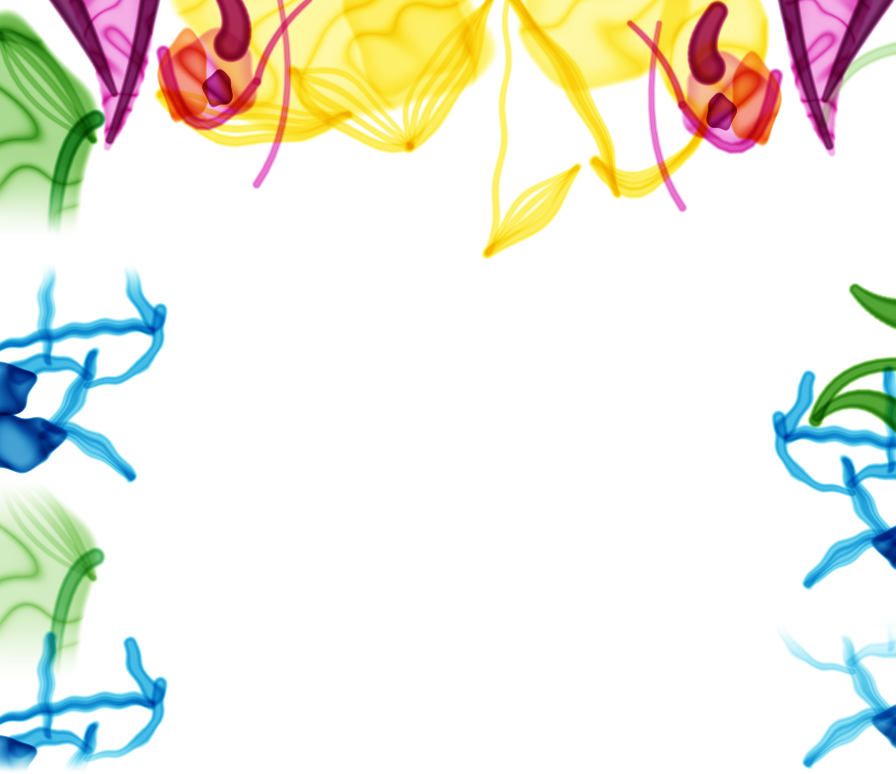
Write a Shadertoy shader that draws this background.

```glsl
#define CANVAS vec2(7.68, 6.63)
#define SOFT 0.022
#define STEPS 10
#define YELLOW vec3(.98, .85, .1)
#define ORANGE vec3(.95, .4, .12)
#define MAGENTA vec3(.82, .18, .62)
#define PLUM vec3(.32, .06, .24)
#define GREEN vec3(.34, .66, .22)
#define BLUE vec3(.08, .56, .82)

// Light left after passing through ink
vec3 stain(vec3 ink, float density) { return pow(ink, vec3(density)); }

// Bright creases of layered, warped sines
float folds(vec2 p) {
  p += .3 * sin(p.yx * 4.1 + vec2(0, 1.7));
  p += .15 * sin(p.yx * 7.3 + vec2(2.1, .4));
  return pow(1. - abs(sin(p.x * 5. + p.y * 3.)), 3.);
}

// Tapered curve with a denser rim: ab = start, bend; cw = end, widths
float strand(vec2 p, vec4 ab, vec4 cw) {
  vec2 a = ab.xy, b = ab.zw, c = cw.xy, reach = vec2(max(cw.z, cw.w) + .1);
  if (any(lessThan(p, min(a, min(b, c)) - reach)) ||
      any(greaterThan(p, max(a, max(b, c)) + reach))) return 0.;
  float edge = 9., rim = 0.;
  vec2 from = a;
  for (int i = 1; i <= STEPS; i++) {
    float t = float(i) / float(STEPS);
    vec2 to = mix(mix(a, b, t), mix(b, c, t), t), along = to - from;
    float h = clamp(dot(p - from, along) / dot(along, along), 0., 1.);
    float width = mix(cw.z, cw.w, t + (h - 1.) / float(STEPS));
    float d = length(p - from - h * along);
    if (d - width < edge) { edge = d - width; rim = d / width; }
    from = to;
  }
  return (1. - smoothstep(-SOFT, SOFT, edge)) * (.65 + .5 * smoothstep(.3, .9, rim));
}

// Fan of fine strands: ab = start, bend; cs = end, spread
float silk(vec2 p, vec4 ab, vec4 cs) {
  float density = 0.;
  for (int i = 0; i < 4; i++) {
    float k = float(i);
    vec2 width = vec2(.045, .03) / (1. + .5 * k);
    density += strand(p, ab + vec4(0, 0, cs.zw * k), vec4(cs.xy, width));
  }
  return density * .65;
}

// Rippled oval pool with folds inside: centre, radius
float wash(vec2 p, vec4 oval) {
  vec2 e = (p - oval.xy) / oval.zw;
  e += .09 * sin(e.yx * 5. + oval.xy);
  float d = length(e);
  return (1. - smoothstep(.9, 1., d)) * (.3 + .3 * smoothstep(.6, .95, d) + .8 * folds(p));
}

// Hooked plume, knotted mass and ragged tails
vec3 bluePlume(vec2 p, float fade) {
  if (p.x > 1.6 || p.y < 2.1 || p.y > 4.3) return vec3(1);
  p += .012 * sin(p.yx * 23.);
  float d = strand(p, vec4(1.12,2.32,1.14,2.58), vec4(1.34,2.76,.05,.07));
  d += strand(p, vec4(1.36,2.66,1.42,3.25), vec4(.75,3.29,.05,.02));
  d += silk(p, vec4(1.3,2.82,.95,2.68), vec4(-.1,3,-.12,.06));
  d += .6 * silk(p, vec4(.45,2.25,.3,2.6), vec4(.42,3.1,.05,0));
  d += strand(p, vec4(.15,3.2,.5,3), vec4(.75,3.22,.09,.03));
  d += silk(p, vec4(.8,3.03,.7,3.6), vec4(.35,3.75,-.08,0));
  d += silk(p, vec4(.4,3.65,.9,3.65), vec4(1.13,4.1,-.06,.06));
  float mass = wash(p, vec4(0,3.32,.3,.24)) + wash(p, vec4(.08,3.78,.48,.25));
  return stain(BLUE, (.8 * d + 1.6 * mass) * fade) * stain(PLUM, .2 * mass * fade);
}

// Broad marbled leaf with a dark stem
vec3 greenLeaf(vec2 p, float fade) {
  float leaf = wash(p, vec4(.04,1.25,.78,1.1));
  float stem = strand(p, vec4(.82,1.02,.5,1.15), vec4(.46,2,.07,.05));
  float vein = silk(p, vec4(0,.3,.45,.3), vec4(.8,1.2,-.12,.2));
  return stain(GREEN, (1.25 * leaf + 1.2 * stem + vein) * fade) * stain(BLUE, .35 * stem * fade);
}

// Dark-edged claw
vec3 plumClaw(vec2 p) {
  float body = strand(p, vec4(.95,-.1,1.13,.65), vec4(.92,1.26,.38,.02));
  float dark = strand(p, vec4(.52,-.1,.78,.35), vec4(.98,.8,.13,.02));
  dark += strand(p, vec4(1.3,-.1,1.2,.55), vec4(.94,1.2,.08,.025));
  return stain(MAGENTA, body * (.35 + folds(p * 1.7))) * stain(PLUM, .85 * dark);
}

// Hanging pouch, inner drops and a trailing thread
vec3 magentaPouch(vec2 p) {
  float pouch = strand(p, vec4(1.4,.45,1.6,1.55), vec4(2.2,.7,.05,.03));
  pouch += strand(p, vec4(2.2,.7,2.3,.3), vec4(2.65,0,.025,.015));
  pouch += .7 * strand(p, vec4(2.4,0,2.6,1), vec4(2.2,1.58,.015,.025));
  pouch += .5 * wash(p, vec4(1.82,.65,.4,.4));
  float drops = strand(p, vec4(1.9,-.1,2.1,.2), vec4(1.98,.38,.08,.14));
  drops += wash(p, vec4(1.87,.76,.13,.16));
  float heat = wash(p, vec4(1.58,.65,.22,.4));
  return stain(MAGENTA, pouch + drops) * stain(PLUM, .35 * drops) * stain(ORANGE, .9 * heat);
}

// Golden veils along the top
float yellowVeil(vec2 p) {
  p += .02 * sin(p.yx * 9.);
  float pools = wash(p, vec4(2.85,.1,1.35,1.05)) + wash(p, vec4(3.5,.2,.55,.6));
  pools += wash(p, vec4(5.15,.1,.75,.7)) + wash(p, vec4(6.1,.35,.5,.7));
  float d = silk(p, vec4(1.4,.8,1.8,1.5), vec4(3,1,.1,-.2));
  d += silk(p, vec4(2.5,.6,2.8,1.25), vec4(3.5,1.26,.1,-.25));
  d += silk(p, vec4(3.5,1.26,3.95,1), vec4(4.2,0,-.2,-.1));
  d += .6 * strand(p, vec4(4.35,0,4.35,1.1), vec4(4.2,2.15,.015,.025));
  d += silk(p, vec4(4.2,2.16,4.7,1.95), vec4(4.95,1.45,-.1,-.12));
  d += silk(p, vec4(4.4,0,4.95,.7), vec4(5.3,1.65,.08,0));
  return d + .65 * pools + silk(p, vec4(5.1,1.4,5.6,2.05), vec4(6.1,.9,.06,-.12));
}

// Curled horn and pale loop
vec3 greenHorn(vec2 p) {
  float horn = strand(p, vec4(6.99,3.6,7.15,3.1), vec4(7.75,3.12,.05,.05));
  horn += strand(p, vec4(7,3.58,7.35,3.25), vec4(7.75,3.6,.03,.12));
  horn += strand(p, vec4(7.33,2.48,7.5,2.65), vec4(7.75,2.7,.04,.13));
  float loop = strand(p, vec4(7.06,1.06,7.15,.5), vec4(7.75,.4,.03,.05));
  return stain(GREEN, 1.6 * horn + .3 * loop);
}

void mainImage(out vec4 fragColor, in vec2 fragCoord) {
  // Canvas units, y running down; m is mirrored
  vec2 p = fragCoord / iResolution.xy * CANVAS;
  p.y = CANVAS.y - p.y;
  vec2 m = vec2(8.05 - p.x, p.y), down = vec2(0, 1);
  vec3 color = stain(YELLOW, yellowVeil(p)) * greenHorn(p);
  color *= magentaPouch(p) * magentaPouch(m - .2 * down);
  color *= plumClaw(p) * plumClaw(m - .05 * down);
  color *= greenLeaf(p, smoothstep(2.05, 1.3, p.y));
  color *= greenLeaf(p - 3.75 * down, .5 * smoothstep(4.1, 4.7, p.y) * smoothstep(5.85, 5.1, p.y));
  // Blue plumes, two on each side
  color *= bluePlume(p, smoothstep(2.25, 2.65, p.y));
  color *= bluePlume(p - 3.2 * down, smoothstep(6.63, 6.3, p.y));
  color *= bluePlume(m - .92 * down, smoothstep(5.2, 4.9, p.y));
  color *= bluePlume(m - 2.45 * down, .7 * smoothstep(5.3, 6.1, p.y));
  fragColor = vec4(color, 1);
}
```
